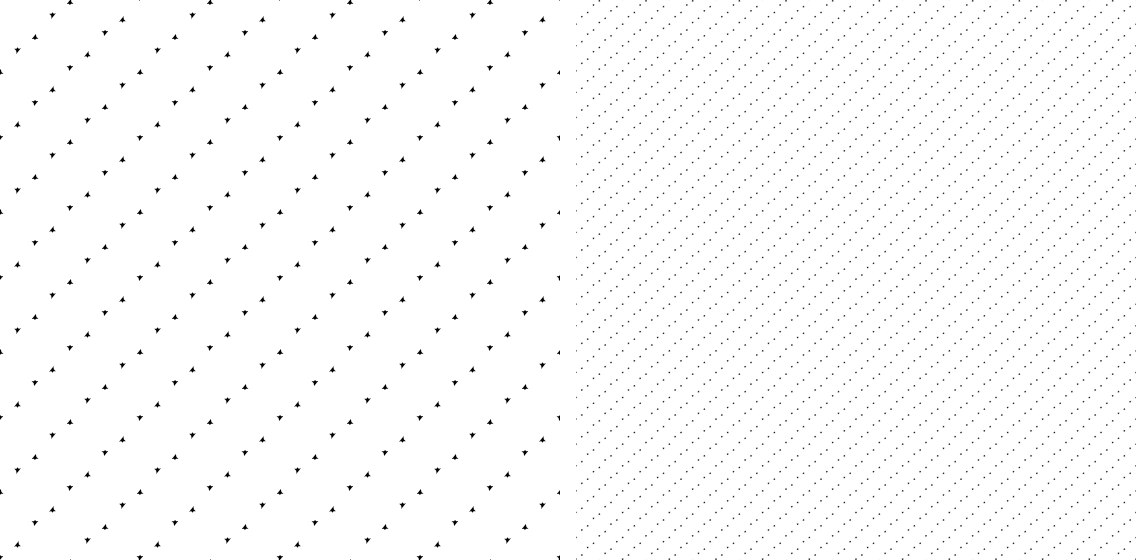
Left: one tile. Right: repeated 3 by 3.
Give the GLSL for this pattern, as a three.js fragment shader.

```glsl
// Small black four-pointed darts on white, strung along slanted rows.
// Each column shifts by 3/8 of a tile; every tile column holds one upright
// dart and one turned by half a turn, each drawn as a signed-distance outline.
varying vec2 vUv;

const float REPEATS = 4.0;        // tiles across and down
const float TILE = 192.0;         // design units per tile
const float COLUMN = 24.0;        // spacing of the columns
const float COLUMN_DROP = 72.0;   // fall from one column to the next
const float UPRIGHT_Y = 93.0;     // height of the upright dart in column 0
const float TURNED_Y = 3.0;       // height of the turned dart in column 0
const vec3 PAPER = vec3(1.0);
const vec3 INK = vec3(0.0);

// Dart outline: four tips and the notches between them
const vec2 TIP_TOP = vec2(1.2, 4.3);
const vec2 NOTCH_TOP_LEFT = vec2(-1.6, 0.8);
const vec2 TIP_LEFT = vec2(-4.3, -2.3);
const vec2 NOTCH_LOW_LEFT = vec2(-1.6, -2.2);
const vec2 TIP_BOTTOM = vec2(-0.2, -3.8);
const vec2 NOTCH_LOW_RIGHT = vec2(1.5, -2.2);
const vec2 TIP_RIGHT = vec2(4.3, -2.0);
const vec2 NOTCH_TOP_RIGHT = vec2(1.9, 0.4);

// Adds one edge: nearest squared distance in x, inside/outside sign in y
void addEdge(vec2 p, vec2 a, vec2 b, inout vec2 state) {
  vec2 e = b - a;
  vec2 w = p - a;
  vec2 nearest = w - e * clamp(dot(w, e) / dot(e, e), 0.0, 1.0);
  state.x = min(state.x, dot(nearest, nearest));
  bool above = p.y >= a.y;
  bool below = p.y < b.y;
  bool leftSide = e.x * w.y > e.y * w.x;
  if ((above && below && leftSide) || (!above && !below && !leftSide)) state.y = -state.y;
}

float dartDistance(vec2 p) {
  vec2 state = vec2(1e4, 1.0);
  addEdge(p, TIP_TOP, NOTCH_TOP_LEFT, state);
  addEdge(p, NOTCH_TOP_LEFT, TIP_LEFT, state);
  addEdge(p, TIP_LEFT, NOTCH_LOW_LEFT, state);
  addEdge(p, NOTCH_LOW_LEFT, TIP_BOTTOM, state);
  addEdge(p, TIP_BOTTOM, NOTCH_LOW_RIGHT, state);
  addEdge(p, NOTCH_LOW_RIGHT, TIP_RIGHT, state);
  addEdge(p, TIP_RIGHT, NOTCH_TOP_RIGHT, state);
  addEdge(p, NOTCH_TOP_RIGHT, TIP_TOP, state);
  return state.y * sqrt(state.x);
}

// Signed offset to the nearest copy, wrapping once per tile
float wrapTile(float y) {
  return mod(y + 0.5 * TILE, TILE) - 0.5 * TILE;
}

void main() {
  vec2 p = vUv * REPEATS * TILE;

  // Nearest column and its slanted shift
  float column = floor(p.x / COLUMN + 0.5);
  float x = p.x - column * COLUMN;
  float y = p.y + column * COLUMN_DROP;

  float upright = dartDistance(vec2(x, wrapTile(y - UPRIGHT_Y)));
  float turned = dartDistance(-vec2(x, wrapTile(y - TURNED_Y)));

  // Edge smoothing over one pixel
  float pixel = max(fwidth(vUv.x), fwidth(vUv.y)) * REPEATS * TILE;
  float ink = clamp(0.5 - min(upright, turned) / pixel, 0.0, 1.0);
  gl_FragColor = vec4(mix(PAPER, INK, ink), 1.0);
}
```
